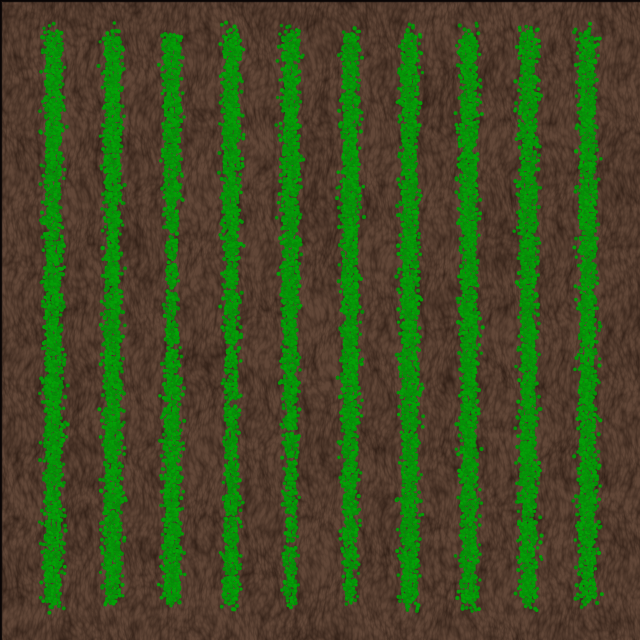
Write a WebGL 2 fragment shader that draws this pattern.

```glsl
#version 300 es
precision highp float;

uniform vec2 u_resolution;
out vec4 fragColor;

const vec2 GRID_COUNT = vec2(10.0, 20.0);
const vec2 GRID_START = vec2(0.083, 0.082);
const vec2 GRID_STEP = vec2(0.0928, 0.0443);
const float LEAF_CELLS = 250.0;
const float EDGE_WIDTH = 0.0032;

const vec3 SOIL_DARK = vec3(0.205, 0.135, 0.098);
const vec3 SOIL_LIGHT = vec3(0.385, 0.280, 0.220);
const vec3 LEAF_DARK = vec3(0.035, 0.490, 0.035);
const vec3 LEAF_LIGHT = vec3(0.010, 0.635, 0.025);
const vec3 EDGE_COLOR = vec3(0.035, 0.020, 0.018);

vec2 hash22(vec2 p) {
    vec3 q = fract(p.xyx * vec3(0.1031, 0.1030, 0.0973));
    q += dot(q, q.yzx + 33.33);
    return fract((q.xx + q.yz) * q.zy);
}

// Distance to the nearest jittered point
float cellular(vec2 p) {
    vec2 cell = floor(p);
    float nearest = 2.0;
    for (int j = -1; j <= 1; j++) {
        for (int i = -1; i <= 1; i++) {
            vec2 id = cell + vec2(i, j);
            vec2 d = id + hash22(id + 57.0) - p;
            nearest = min(nearest, dot(d, d));
        }
    }
    return sqrt(nearest);
}

float segmentDistance(vec2 p, vec2 a, vec2 b) {
    vec2 ab = b - a;
    return length(p - a - ab * clamp(dot(p - a, ab) / dot(ab, ab), 0.0, 1.0));
}

// Fibrous ground: vertically stretched cells over broad blotches
vec3 soilColor(vec2 uv) {
    vec2 bend = 0.004 * sin(uv.yx * vec2(47.0, 39.0) + 2.0 * sin(uv * 31.0));
    vec2 p = uv + bend;
    float tone = 0.34 * cellular(p * vec2(65.0, 27.0));
    tone += 0.36 * cellular(p * vec2(130.0, 58.0) + 19.0);
    tone += 0.30 * cellular(p * vec2(240.0, 105.0) + 43.0);
    float blotch = cellular(uv * vec2(10.0, 7.0) + bend * 40.0 + 7.0);
    float light = 0.52 + 1.7 * (0.49 - tone) + 0.28 * (0.48 - blotch);
    return mix(SOIL_DARK, SOIL_LIGHT, clamp(light, 0.0, 1.0));
}

// Plant vigour, weakest along a diagonal dry patch
float growth(vec2 center, vec2 id) {
    float dry = segmentDistance(center, vec2(0.265, 0.59), vec2(0.50, 0.08));
    float vigour = 0.12 + 0.78 * smoothstep(0.01, 0.15, dry);
    return clamp(vigour + 0.24 * (hash22(id + 11.0).x - 0.4), 0.0, 1.1);
}

// Scaled distance from the nearest plant, about 1 at its rim
float plantDistance(vec2 p) {
    vec2 id = clamp(round((p - GRID_START) / GRID_STEP), vec2(0.0), GRID_COUNT - 1.0);
    vec2 center = GRID_START + id * GRID_STEP;
    float vigour = growth(center, id);
    vec2 radius = mix(vec2(0.0090, 0.0215), vec2(0.0150, 0.0310), vigour);
    vec2 q = abs(p - center) / radius;
    return pow(dot(q * q, q), 1.0 / 3.0);
}

// Small overlapping leaves, with a few stray ones outside the rim
vec3 addLeaves(vec3 color, vec2 uv, float blur) {
    vec2 cell = floor(uv * LEAF_CELLS);
    for (int j = -1; j <= 1; j++) {
        for (int i = -1; i <= 1; i++) {
            vec2 id = cell + vec2(i, j);
            vec2 center = (id + hash22(id)) / LEAF_CELLS;
            vec2 rnd = hash22(id + 101.0);
            float reach = 0.80 + 0.75 * pow(rnd.x, 5.0);
            if (plantDistance(center) > reach) continue;
            float radius = mix(0.0026, 0.0034, rnd.y);
            float d = length(uv - center);
            float cover = 1.0 - smoothstep(radius - blur, radius + blur, d);
            float shade = 0.25 + 0.75 * fract(rnd.y * 7.0) - 0.3 * d / radius;
            vec3 leaf = mix(LEAF_DARK, LEAF_LIGHT, clamp(shade + 0.2, 0.0, 1.0));
            color = mix(color, leaf, cover);
        }
    }
    return color;
}

void main() {
    vec2 uv = gl_FragCoord.xy / u_resolution;
    float pixel = 1.0 / min(u_resolution.x, u_resolution.y);
    vec3 color = addLeaves(soilColor(uv), uv, max(0.6 * pixel, 0.0007));

    // Dark rim on the left and top
    float inset = min(uv.x, 1.0 - uv.y);
    float rim = 1.0 - smoothstep(EDGE_WIDTH - pixel, EDGE_WIDTH + pixel, inset);
    fragColor = vec4(mix(color, EDGE_COLOR, rim), 1.0);
}
```
